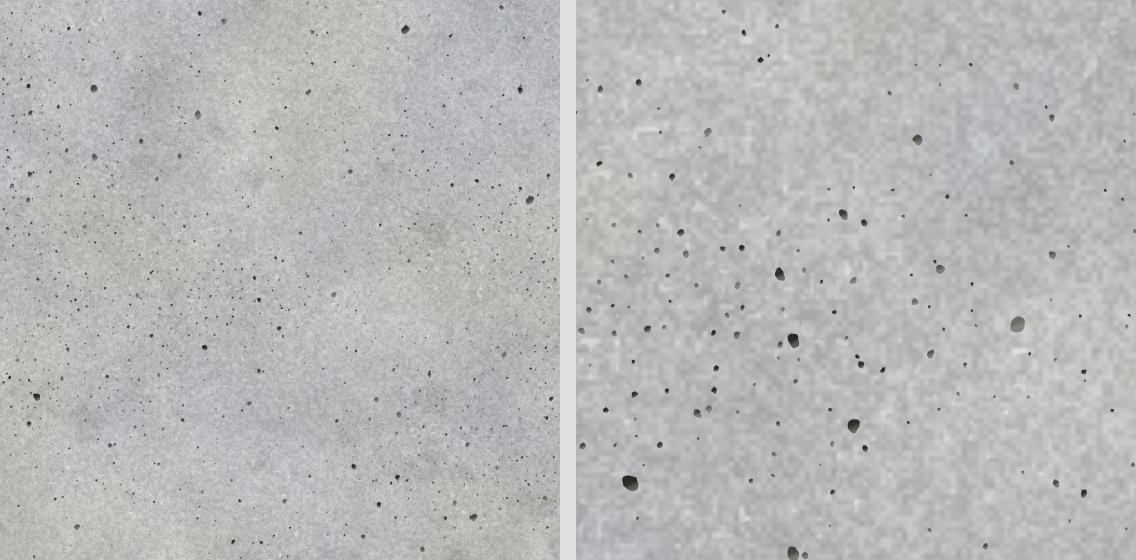
Left, the full canvas; right, a detail of the centre.
This texture is drawn by a Shadertoy shader. Its source:

```glsl
// Pale cast concrete: cloudy cool and warm grey, fine sandy grain and light flecks,
// pocked by clustered air pits. Fractal value noise makes the surface; jittered
// grids of three sizes scatter the shaded pits.

const vec3 COOL_GREY = vec3(0.718, 0.728, 0.738);
const vec3 WARM_GREY = vec3(0.737, 0.735, 0.718);
const vec3 PIT_FLOOR = vec3(0.43, 0.43, 0.405);
const vec3 PIT_SHADOW = vec3(0.15, 0.15, 0.14);
const vec3 PALE_LIP = vec3(0.82, 0.82, 0.81);

float hash(vec2 p, float seed) {
    vec3 q = fract(vec3(p.xyx + seed * 7.31) * vec3(0.1031, 0.1030, 0.0973));
    q += dot(q, q.yzx + 33.33);
    return fract((q.x + q.y) * q.z);
}

float noise(vec2 p, float seed) {
    vec2 cell = floor(p), f = fract(p);
    f = f * f * (3.0 - 2.0 * f);
    float low = mix(hash(cell, seed), hash(cell + vec2(1, 0), seed), f.x);
    float high = mix(hash(cell + vec2(0, 1), seed), hash(cell + vec2(1, 1), seed), f.x);
    return mix(low, high, f.y);
}

float fbm(vec2 p, float seed) {
    float sum = 0.0, weight = 0.5;
    for (int i = 0; i < 5; i++) {
        sum += weight * noise(p, seed + float(i));
        p = mat2(1.6, 1.2, -1.2, 1.6) * p;
        weight *= 0.5;
    }
    return sum / 0.97;
}

// Cloudy base with dark stains, sandy grain and small pale flecks
vec3 surface(vec2 uv) {
    float tint = smoothstep(0.35, 0.65, fbm(uv * 3.5, 11.0));
    vec3 colour = mix(COOL_GREY, WARM_GREY, tint);
    colour += 0.13 * (fbm(uv * 7.0, 23.0) - 0.5);
    colour -= 0.055 * smoothstep(0.66, 0.82, fbm(uv * 13.0, 31.0));
    colour += 0.10 * (noise(uv * 310.0, 41.0) - 0.5);
    colour += 0.06 * (noise(uv * 140.0, 43.0) - 0.5);
    float fleck = smoothstep(0.76, 0.95, noise(uv * 190.0, 47.0));
    float patches = smoothstep(0.42, 0.65, fbm(uv * 12.0, 53.0));
    return colour + 0.075 * fleck * patches;
}

// One jittered grid of pits; radii holds the smallest and largest radius
vec3 carvePits(vec3 colour, vec2 uv, float cells, vec2 radii, float chance,
               float seed, float edge) {
    vec2 cell = floor(uv * cells);
    vec2 jitter = vec2(hash(cell, seed), hash(cell, seed + 1.0));
    vec2 centre = (cell + mix(vec2(0.14), vec2(0.86), jitter)) / cells;
    float present = step(hash(cell, seed + 2.0), chance);

    // Mostly small, slightly stretched and tilted
    float size = hash(cell, seed + 3.0);
    float radius = mix(radii.x, radii.y, size * size);
    float angle = 1.6 * (hash(cell, seed + 4.0) - 0.5);
    float stretch = mix(1.0, 1.5, hash(cell, seed + 5.0));
    vec2 offset = uv - centre;
    vec2 p = mat2(cos(angle), -sin(angle), sin(angle), cos(angle)) * offset;
    p.y /= stretch;
    float wobble = 0.5 * (noise(offset / radius * 1.3 + cell * 5.0, seed) - 0.5);
    float d = length(p) - radius * (1.0 + wobble);

    // Shadow under the upper rim, lit floor below, thin pale lip outside
    float depth = hash(cell, seed + 6.0);
    float lit = smoothstep(-0.5, 1.0, dot(offset, vec2(0.35, -0.9)) / radius);
    vec3 hollow = mix(PIT_SHADOW, PIT_FLOOR, clamp(lit + 0.75 - depth, 0.0, 1.0));
    float mask = 1.0 - smoothstep(-edge, edge, d);
    float lip = (1.0 - smoothstep(0.0, radius * 0.8, abs(d))) * lit;
    colour = mix(colour, PALE_LIP, 0.35 * lip * present);
    return mix(colour, hollow, mask * present * mix(0.7, 1.0, depth));
}

void mainImage(out vec4 fragColor, in vec2 fragCoord) {
    vec2 uv = fragCoord / iResolution.y;
    float edge = 0.7 / iResolution.y;
    float cluster = smoothstep(0.32, 0.68, fbm(uv * 4.0, 61.0));

    vec3 colour = surface(uv);
    colour = carvePits(colour, uv, 61.0, vec2(0.0007, 0.0019), mix(0.08, 0.62, cluster), 71.0, edge);
    colour = carvePits(colour, uv, 23.0, vec2(0.0017, 0.0040), mix(0.16, 0.50, cluster), 83.0, edge);
    colour = carvePits(colour, uv, 9.0, vec2(0.0038, 0.0064), 0.2, 97.0, edge);
    fragColor = vec4(clamp(colour, 0.0, 1.0), 1.0);
}
```
